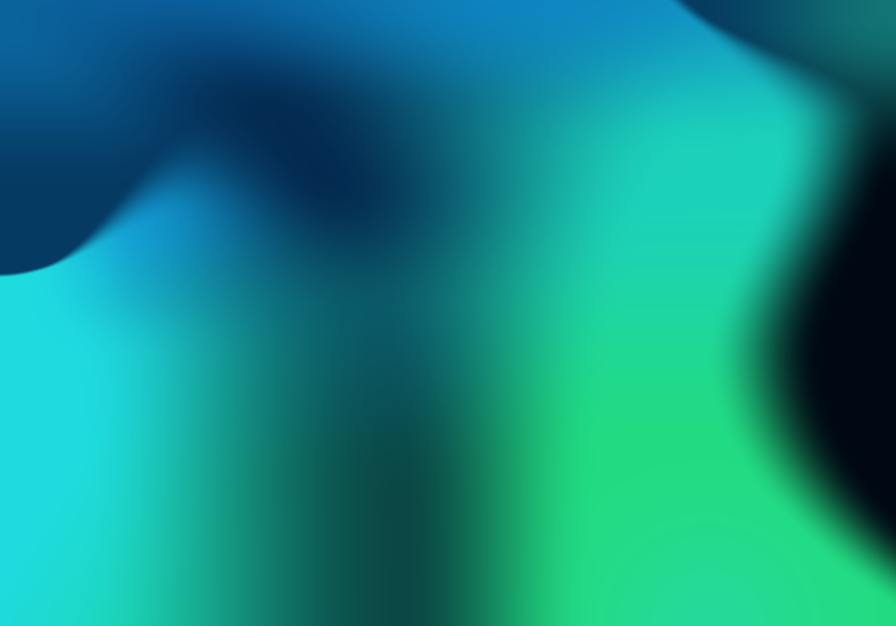
Write a Shadertoy shader that draws this background.

```glsl
// Soft flowing gradient: cyan and green ribbons around a dark valley, with folded shadow edges.

// Shade far to the left of the valley: cyan pool under a folded navy sheet.
vec3 leftShade(vec2 uv) {
    vec3 pool = mix(vec3(0.11, 0.84, 0.70), vec3(0.12, 0.86, 0.88),
                    smoothstep(-0.3, 0.1, 0.6 * uv.y - 1.4 * uv.x));
    float azure = smoothstep(0.42, 0.66, uv.y) * smoothstep(0.02, 0.17, uv.x);
    pool = mix(pool, vec3(0.07, 0.60, 0.82), azure);

    vec3 sheet = mix(vec3(0.02, 0.23, 0.39), vec3(0.04, 0.39, 0.61),
                     smoothstep(0.7, 0.95, uv.y));
    // The fold is crisp at the border and melts away to the right.
    float fold = 0.56 + 0.11 * smoothstep(0.0, 0.24, uv.x);
    float blur = 0.004 + 0.16 * smoothstep(0.05, 0.25, uv.x);
    return mix(pool, sheet, smoothstep(fold - 0.004, fold + blur, uv.y));
}

// Shade along the bottom of the valley, from pine up to navy and blue.
vec3 valleyShade(float y) {
    vec3 shade = mix(vec3(0.04, 0.28, 0.27), vec3(0.04, 0.35, 0.41), smoothstep(0.2, 0.52, y));
    shade = mix(shade, vec3(0.015, 0.16, 0.31), smoothstep(0.5, 0.72, y));
    return mix(shade, vec3(0.04, 0.37, 0.61), smoothstep(0.82, 1.02, y));
}

// Shade of the bright ribbon to the right of the valley.
vec3 ribbonShade(float y) {
    vec3 shade = mix(vec3(0.13, 0.86, 0.50), vec3(0.11, 0.82, 0.73), smoothstep(0.25, 0.72, y));
    return mix(shade, vec3(0.07, 0.57, 0.77), smoothstep(0.75, 1.05, y));
}

// Shade inside the shadow at the right border.
vec3 shadowShade(vec2 uv) {
    vec3 upper = mix(vec3(0.02, 0.24, 0.38), vec3(0.07, 0.46, 0.46),
                     smoothstep(0.78, 1.0, uv.x));
    return mix(vec3(0.0, 0.035, 0.075), upper, smoothstep(0.7, 0.98, uv.y));
}

// Horizontal position of the curved shadow border at height y.
float shadowBorder(float y) {
    float below = min(y - 0.43, 0.0);
    return 0.852 + 1.3 * below * below
         + 0.08 * smoothstep(0.43, 0.78, y)
         - 0.19 * smoothstep(0.8, 1.04, y);
}

float glow(vec2 uv, vec2 center, vec2 radius) {
    vec2 d = (uv - center) / radius;
    return exp(-dot(d, d));
}

void mainImage(out vec4 fragColor, in vec2 fragCoord) {
    vec2 uv = fragCoord / iResolution.xy;

    // Valley that bends left as it rises, with a bright slope on each side.
    float cube = uv.y * uv.y * uv.y;
    float offset = uv.x - (0.45 - 0.25 * cube);
    float leftWidth = 0.36 - 0.12 * smoothstep(0.5, 0.66, uv.y);
    float rightWidth = 0.22 + 0.45 * cube;
    vec3 color = valleyShade(uv.y);
    color = mix(color, leftShade(uv), smoothstep(0.0, leftWidth, -offset));
    color = mix(color, ribbonShade(uv.y), smoothstep(0.0, rightWidth, offset));

    // Blue light at the top and mint light at the bottom.
    color = mix(color, vec3(0.05, 0.53, 0.78), 0.7 * glow(uv, vec2(0.58, 1.03), vec2(0.2, 0.16)));
    color = mix(color, vec3(0.15, 0.85, 0.63), 0.8 * glow(uv, vec2(0.79, 0.0), vec2(0.12, 0.17)));

    // Shadow on the right, sharper toward the top.
    float border = shadowBorder(uv.y);
    float softness = mix(0.065, 0.012, smoothstep(0.84, 0.98, uv.y));
    color = mix(color, shadowShade(uv), smoothstep(border - softness, border + softness, uv.x));

    fragColor = vec4(color, 1.0);
}
```
